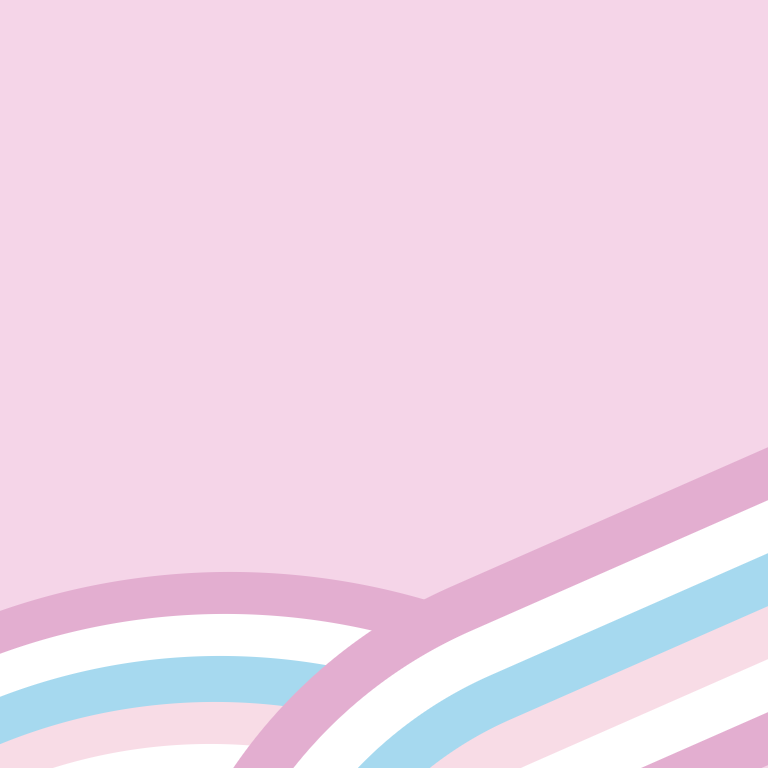
Write a WebGL 1 fragment shader that draws this background.

```glsl
precision highp float;

uniform vec2 u_resolution;

#define ARCH_CENTER vec2(0.2995, -0.6536)
#define ARCH_RADIUS 0.9089
#define ARCH_STEP 0.0547
#define ARCH_DRIFT 0.116
#define BLUE_EXTRA 0.0052
#define BEND_CENTER vec2(0.8581, -0.3776)
#define BEND_RADIUS 0.6708
#define BEND_STEP 0.06315
#define BEND_SLOPE 0.44
#define STRIPES 7

const vec3 BLUSH = vec3(0.961, 0.835, 0.910);
const vec3 MAUVE = vec3(0.890, 0.682, 0.816);
const vec3 WHITE = vec3(1.0);
const vec3 SKY = vec3(0.651, 0.851, 0.937);
const vec3 PALE_PINK = vec3(0.973, 0.863, 0.902);

// Stripe colours, counted from the outer rim inward
vec3 stripeColor(float i) {
  if (i < 0.5) return MAUVE;
  if (i < 1.5) return WHITE;
  if (i < 2.5) return SKY;
  if (i < 3.5) return PALE_PINK;
  if (i < 4.5) return WHITE;
  if (i < 5.5) return MAUVE;
  return BLUSH;
}

// Antialiased coverage of a signed distance, negative inside
float coverage(float dist) {
  return clamp(0.5 - dist * u_resolution.y, 0.0, 1.0);
}

// Nested discs whose centres drift left as they shrink
vec3 paintArch(vec3 color, vec2 p) {
  for (int k = 0; k < STRIPES; k++) {
    float i = float(k);
    float inset = ARCH_STEP * i + BLUE_EXTRA * step(2.5, i);
    vec2 center = ARCH_CENTER - vec2(ARCH_DRIFT * inset, 0.0);
    float dist = length(p - center) - (ARCH_RADIUS - inset);
    color = mix(color, stripeColor(i), coverage(dist));
  }
  return color;
}

// Concentric arcs that run on into straight rising stripes
vec3 paintBend(vec3 color, vec2 p) {
  vec2 along = normalize(vec2(1.0, BEND_SLOPE));
  vec2 across = vec2(-along.y, along.x);
  vec2 q = p - BEND_CENTER;
  float radius = length(vec2(min(dot(q, along), 0.0), dot(q, across)));
  for (int k = 0; k < STRIPES; k++) {
    float i = float(k);
    float dist = radius - (BEND_RADIUS - BEND_STEP * i);
    color = mix(color, stripeColor(i), coverage(dist));
  }
  return color;
}

void main() {
  vec2 p = gl_FragCoord.xy / u_resolution.y;
  vec3 color = paintArch(BLUSH, p);
  color = paintBend(color, p);
  gl_FragColor = vec4(color, 1.0);
}
```
